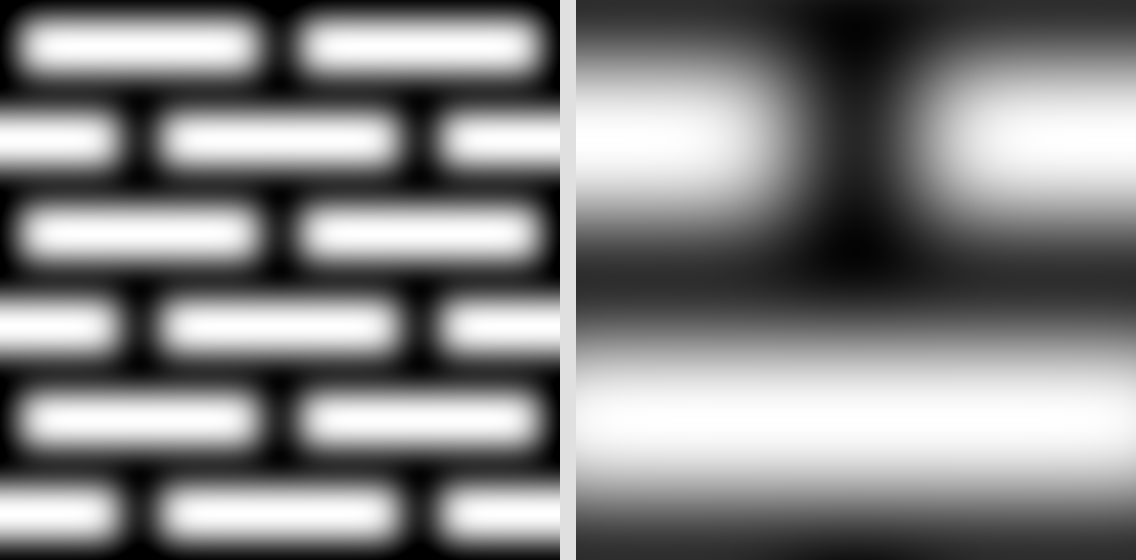
Left: the whole. Right: its middle third, enlarged.
Give the GLSL for this pattern, as a Shadertoy shader.

```glsl
const int ROWS = 6;
const int COLUMNS = 2;
const float JOINT = 0.068;        // mortar width
const float SOFTNESS = 0.0293;    // standard deviation of the blur
const float BLACK_LEVEL = 0.10;   // blurred coverage shown as black
const float WHITE_LEVEL = 0.909;  // blurred coverage shown as white
const vec3 MORTAR_COLOR = vec3(0.0);
const vec3 BRICK_COLOR = vec3(1.0);

// Gaussian-blurred unit step
float softStep(float d) {
    float x = clamp(d / SOFTNESS, -4.0, 4.0);
    return 0.5 + 0.5 * tanh(0.7979 * x * (1.0 + 0.0447 * x * x));
}

// Gaussian-blurred bar around the origin
float softBar(float d, float halfWidth) {
    return softStep(d + halfWidth) - softStep(d - halfWidth);
}

// Blurred coverage of a running-bond wall with mortar around its border
float wallCoverage(vec2 p) {
    vec2 pitch = 1.0 / vec2(COLUMNS, ROWS);
    vec2 halfBrick = 0.5 * (pitch - JOINT);
    float coverage = 0.0;
    for (int row = 0; row < ROWS; row++) {
        // Even rows hold a brick across the side edges
        int odd = row % 2;
        float across = 0.0;
        for (int column = 0; column <= COLUMNS - odd; column++) {
            float center = (float(column) + 0.5 * float(odd)) * pitch.x;
            across += softBar(p.x - center, halfBrick.x);
        }
        float rowCenter = (float(row) + 0.5) * pitch.y;
        coverage += across * softBar(p.y - rowCenter, halfBrick.y);
    }
    return coverage;
}

void mainImage(out vec4 fragColor, in vec2 fragCoord) {
    vec2 uv = fragCoord / iResolution.xy;

    // Stretch the contrast of the blurred wall
    float tone = (wallCoverage(uv) - BLACK_LEVEL) / (WHITE_LEVEL - BLACK_LEVEL);
    fragColor = vec4(mix(MORTAR_COLOR, BRICK_COLOR, clamp(tone, 0.0, 1.0)), 1.0);
}
```
